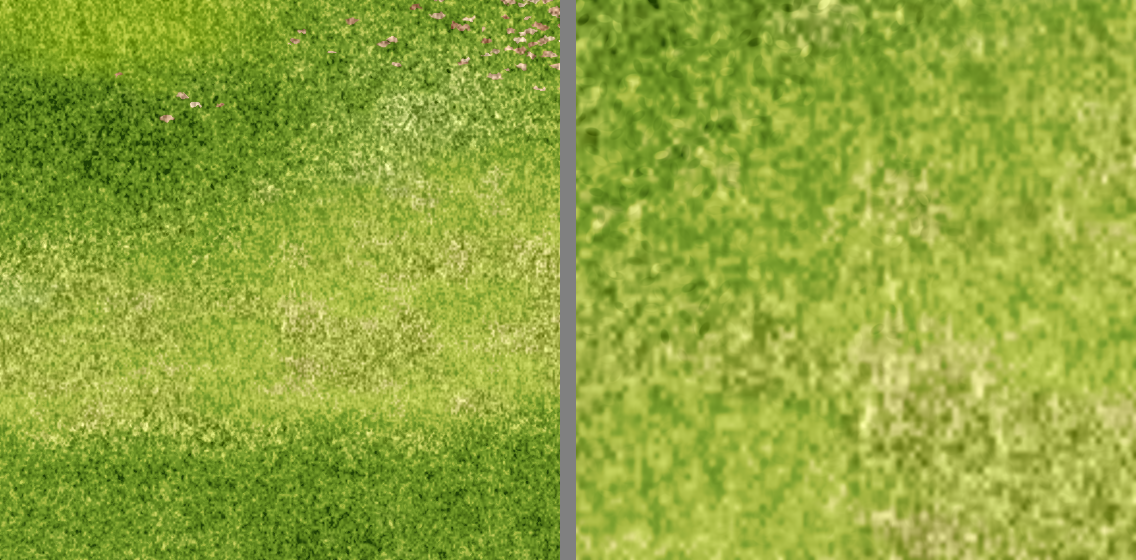
Left: the whole. Right: its middle third, enlarged.
A Shadertoy shader for this texture:

```glsl
// Summer meadow: lush clover, a dry yellow band, tall blades and pink flowers.

float hash(vec2 p) {
    vec3 q = fract(vec3(p.xyx) * 0.1031);
    q += dot(q, q.yzx + 33.33);
    return fract((q.x + q.y) * q.z);
}

float noise(vec2 p) {
    vec2 i = floor(p), f = fract(p);
    f = f * f * (3.0 - 2.0 * f);
    return mix(mix(hash(i), hash(i + vec2(1, 0)), f.x),
               mix(hash(i + vec2(0, 1)), hash(i + vec2(1, 1)), f.x), f.y);
}

float fbm(vec2 p) {
    float sum = 0.0, amp = 0.5;
    for (int i = 0; i < 5; i++) {
        sum += amp * noise(p);
        p = p * 2.03 + 17.3;
        amp *= 0.5;
    }
    return sum;
}

// Scattered leaves, each with its own angle and brightness from -1 to 1.
float leaves(vec2 p, float seed) {
    vec2 cell = floor(p);
    float shade = 0.0;
    for (int y = -1; y <= 1; y++)
    for (int x = -1; x <= 1; x++) {
        vec2 id = cell + vec2(x, y) + seed;
        vec2 d = p + seed - id - vec2(hash(id + 3.1), hash(id + 7.7));
        float angle = 6.283 * hash(id + 11.9);
        float c = cos(angle), s = sin(angle);
        d = mat2(c, -s, s, c) * d;
        float cover = 1.0 - smoothstep(0.6, 1.0, length(d / vec2(0.65, 0.34)));
        shade = mix(shade, 2.0 * hash(id + 19.3) - 1.0, cover);
    }
    return shade;
}

// Flat flower heads: x is the coverage, y the tint.
vec2 flowers(vec2 p, float density) {
    vec2 cell = floor(p), result = vec2(0.0);
    for (int y = -1; y <= 1; y++)
    for (int x = -1; x <= 1; x++) {
        vec2 id = cell + vec2(x, y);
        vec2 d = p - id - vec2(hash(id + 41.0), hash(id + 53.0));
        d += 0.35 * (vec2(noise(p * 4.0), noise(p * 4.0 + 9.0)) - 0.5);
        float size = mix(0.4, 0.75, hash(id + 61.0));
        float cover = 1.0 - smoothstep(0.6, 1.0, length(d / vec2(size, size * 0.45)));
        cover *= step(hash(id + 71.0), density);
        result = mix(result, vec2(1.0, hash(id + 83.0)), cover);
    }
    return result;
}

float patchAt(vec2 uv, vec2 center, vec2 radius) {
    vec2 d = (uv - center) / radius;
    return exp(-dot(d, d));
}

// Colour ramp from deep shade to sunlit grass.
vec3 grassColor(float t) {
    vec3 c = mix(vec3(0.12, 0.25, 0.02), vec3(0.30, 0.44, 0.08), clamp(t / 0.3 + 1.0, 0.0, 1.0));
    c = mix(c, vec3(0.40, 0.55, 0.13), clamp(t / 0.3, 0.0, 1.0));
    c = mix(c, vec3(0.49, 0.63, 0.18), clamp((t - 0.3) / 0.25, 0.0, 1.0));
    c = mix(c, vec3(0.65, 0.72, 0.25), clamp((t - 0.55) / 0.25, 0.0, 1.0));
    return mix(c, vec3(0.83, 0.88, 0.42), clamp((t - 0.8) / 0.5, 0.0, 1.0));
}

void mainImage(out vec4 fragColor, in vec2 fragCoord) {
    vec2 uv = fragCoord / iResolution.xy;

    // Broad zones of the meadow
    float drift = fbm(uv * vec2(5.0, 8.0)) - 0.48;
    float clump = fbm(uv * vec2(17.0, 26.0) + 31.0) - 0.48;
    float rise = mix(0.36, 0.58, smoothstep(0.3, 0.75, uv.x));
    float dry = smoothstep(0.19, 0.33, uv.y + 0.15 * drift)
              * (1.0 - smoothstep(0.0, 0.32, uv.y - rise + 0.3 * drift + 0.15 * clump));
    float sunny = smoothstep(0.85, 0.96, uv.y + 0.2 * drift) * (1.0 - smoothstep(0.3, 0.6, uv.x));
    float deep = patchAt(uv, vec2(0.15, 0.78), vec2(0.36, 0.13)) + 0.5 * patchAt(uv, vec2(0.6, 0.05), vec2(0.3, 0.1));
    float haze = patchAt(uv, vec2(0.68, 0.65), vec2(0.16, 0.05))
               + patchAt(uv, vec2(0.06, 0.46), vec2(0.16, 0.04))
               + patchAt(uv, vec2(0.76, 0.80), vec2(0.16, 0.11));
    haze = clamp(haze * smoothstep(-0.25, 0.15, clump + drift), 0.0, 1.0);

    // Leaf, blade and speckle grain
    float leafy = 0.6 * leaves(uv * 66.0, 0.0) + 0.6 * leaves(uv * 115.0, 200.0);
    float fine = noise(uv * vec2(270.0, 225.0)) - 0.5;
    float speckle = 1.3 * fine + noise(uv * vec2(150.0, 120.0)) - 0.5;
    float blades = noise(uv * vec2(200.0, 75.0) + 5.0) - 0.5;
    vec2 bent = uv + vec2(0.25 * uv.y + 0.02 * drift, 0.0);
    float tall = noise(bent * vec2(130.0, 24.0)) - 0.5;
    float lushGrain = 0.42 * leafy + 0.50 * speckle + 0.15 * blades;
    float dryGrain = 0.09 * leafy + 0.38 * speckle + 0.24 * blades;
    float mixed = smoothstep(0.35, 0.95, dry + 0.4 * haze);
    float grain = mix(lushGrain, dryGrain, mixed);
    grain = mix(grain, 0.6 * tall + 0.5 * speckle, 0.7 * sunny);

    float tone = 0.36 + 0.47 * dry - 0.28 * deep + 0.25 * sunny + 0.16 * haze;
    vec3 color = grassColor(tone + 0.35 * drift + 0.4 * clump + grain);
    color = mix(color, vec3(0.58, 0.70, 0.05) + 0.3 * grain, 0.4 * sunny);

    // Faded olive straw, tan patches and pale haze
    float straw = smoothstep(-0.14, 0.16, fbm(uv * vec2(7.0, 15.0) + 9.0) - 0.49);
    color = mix(color, vec3(0.65, 0.68, 0.30) + 0.7 * grain, 0.75 * straw * dry);
    float tan = smoothstep(0.1, 0.35, clump + 0.2 * speckle) * (0.1 + 0.45 * dry + 0.3 * haze);
    color = mix(color, vec3(0.74, 0.69, 0.45) + 0.6 * grain, tan);
    color = mix(color, vec3(0.62, 0.69, 0.38) + 0.6 * grain, 0.6 * haze);

    // Pink flowers, thickest in the upper right corner
    float density = 1.1 * patchAt(uv, vec2(0.99, 0.95), vec2(0.16, 0.09)) - 0.02
                  + 0.3 * patchAt(uv, vec2(0.30, 0.82), vec2(0.09, 0.05))
                  + 0.3 * patchAt(uv, vec2(0.60, 0.94), vec2(0.12, 0.04));
    vec2 bloom = flowers(uv * 46.0, density);
    vec3 pink = mix(vec3(0.72, 0.48, 0.40), vec3(0.93, 0.82, 0.74), bloom.y);
    color = mix(color, pink + 0.3 * speckle, 0.85 * bloom.x);

    fragColor = vec4(clamp(color, 0.0, 1.0), 1.0);
}
```
